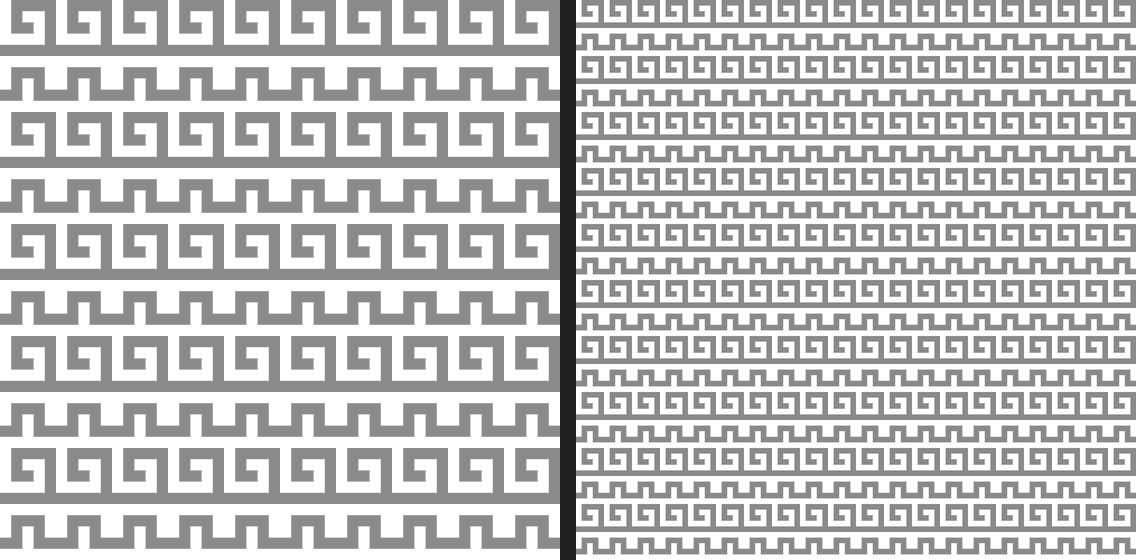
Left: one tile. Right: repeated 2 by 2.
A Shadertoy shader for this pattern:

```glsl
// Greek key bands alternating with a square-wave meander, flat grey on white.
// Each tile is a 5 by 10 grid of stroke widths; square-capped strokes are
// joined as box distances measured in wrapped space, so every edge tiles.

const vec2 REPEATS = vec2(10.0, 5.0);   // tiles across and down
const vec2 TILE = vec2(5.0, 10.0);      // tile size in stroke widths
const float HALF_STROKE = 0.5;
const vec3 GROUND = vec3(1.0);
const vec3 INK = vec3(0.54);

// Distance to a square-capped, axis-aligned stroke from a to b, wrapped by tile
float stroke(vec2 p, vec2 a, vec2 b) {
    vec2 offset = mod(p - 0.5 * (a + b) + 0.5 * TILE, TILE) - 0.5 * TILE;
    vec2 q = abs(offset) - 0.5 * abs(b - a) - HALF_STROKE;
    return max(q.x, q.y);
}

// Hooked key standing on a continuous base line
float greekKey(vec2 p) {
    float d = stroke(p, vec2(0.0, 4.5), vec2(5.0, 4.5));
    d = min(d, stroke(p, vec2(4.5, 4.5), vec2(4.5, 0.5)));
    d = min(d, stroke(p, vec2(4.5, 0.5), vec2(1.5, 0.5)));
    d = min(d, stroke(p, vec2(1.5, 0.5), vec2(1.5, 2.5)));
    return min(d, stroke(p, vec2(1.5, 2.5), vec2(2.5, 2.5)));
}

// Square wave; its lower run crosses the tile edge
float meander(vec2 p) {
    float d = stroke(p, vec2(1.5, 8.5), vec2(1.5, 6.5));
    d = min(d, stroke(p, vec2(1.5, 6.5), vec2(3.5, 6.5)));
    d = min(d, stroke(p, vec2(3.5, 6.5), vec2(3.5, 8.5)));
    return min(d, stroke(p, vec2(3.5, 8.5), vec2(6.5, 8.5)));
}

void mainImage(out vec4 fragColor, in vec2 fragCoord) {
    // Grid coordinates, with y running down from the top edge
    vec2 uv = fragCoord / iResolution.xy;
    vec2 p = vec2(uv.x, 1.0 - uv.y) * REPEATS * TILE;

    // Edge coverage over one pixel
    vec2 pixel = REPEATS * TILE / iResolution.xy;
    float d = min(greekKey(p), meander(p));
    float coverage = clamp(0.5 - d / max(pixel.x, pixel.y), 0.0, 1.0);

    fragColor = vec4(mix(GROUND, INK, coverage), 1.0);
}
```
